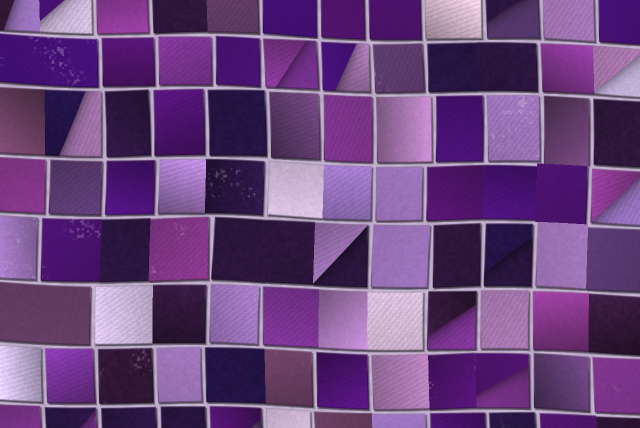
Reproduce this pattern procedurally as a WebGL 2 fragment shader.

```glsl
#version 300 es
precision highp float;

uniform vec2 u_resolution;
out vec4 fragColor;

// Grid, in units of canvas height
const vec2 PITCH = vec2(0.128, 0.1445);
const vec2 ORIGIN = vec2(0.1035, 0.053);
const float HALF_GAP = 0.0048;
const float ROW_SEED = 91.0;

const vec3 GROUT = vec3(0.75, 0.68, 0.80);
const vec3 VIOLET = vec3(0.29, 0.07, 0.42);
const vec3 INK = vec3(0.16, 0.08, 0.24);
const vec3 ORCHID = vec3(0.48, 0.20, 0.54);
const vec3 MAUVE = vec3(0.62, 0.45, 0.70);
const vec3 PALE = vec3(0.81, 0.72, 0.84);
const vec3 DUSK = vec3(0.37, 0.23, 0.40);

float hash(vec2 p) {
  vec3 q = fract(p.xyx * vec3(0.1031, 0.1130, 0.0973));
  q += dot(q, q.yzx + 33.33);
  return fract((q.x + q.y) * q.z);
}

float noise(vec2 p) {
  vec2 i = floor(p), f = fract(p);
  f = f * f * (3.0 - 2.0 * f);
  return mix(mix(hash(i), hash(i + vec2(1, 0)), f.x),
             mix(hash(i + vec2(0, 1)), hash(i + vec2(1, 1)), f.x), f.y);
}

mat2 rotation(float a) {
  float c = cos(a), s = sin(a);
  return mat2(c, s, -s, c);
}

float boxDistance(vec2 p, vec2 halfSize) {
  vec2 d = abs(p) - halfSize;
  return length(max(d, 0.0)) + min(max(d.x, d.y), 0.0);
}

// Uneven grid lines and the interval that holds u
float gridLine(float i, float seed) {
  return i + 0.2 * (hash(vec2(i + 40.0, seed + 60.0)) - 0.5);
}

float cellAt(float u, float seed) {
  float i = floor(u);
  if (u < gridLine(i, seed)) return i - 1.0;
  return u >= gridLine(i + 1.0, seed) ? i + 1.0 : i;
}

// Half the grout width, or an overlap where two tiles touch
float gapAt(vec2 edge, float touchChance) {
  return hash(edge + 217.0) < touchChance ? -0.003 : HALF_GAP;
}

vec3 paletteColor(float h) {
  if (h < 0.27) return VIOLET;
  if (h < 0.47) return INK;
  if (h < 0.68) return ORCHID;
  if (h < 0.83) return MAUVE;
  return h < 0.94 ? PALE : DUSK;
}

// Dyed paper, cloth or leather; uv spans -1 to 1 on the tile
vec3 material(vec2 id, vec2 p, vec2 uv) {
  vec3 color = paletteColor(hash(id + 31.7));
  float light = dot(color, vec3(0.33));
  color += (hash(id + 57.1) - 0.5) * vec3(0.07, 0.02, -0.07);

  float bend = hash(id + 83.9);
  vec2 slope = rotation(6.283 * hash(id + 12.3)) * vec2(1, 0);
  color *= 1.0 + mix(0.03, 0.26, bend * bend) * dot(uv, slope);

  vec2 thread = rotation(0.4 + 0.9 * bend) * p * 620.0;
  float cloth = step(0.45, hash(id + 71.3)) * smoothstep(0.12, 0.25, light);
  color *= 1.0 + 0.06 * cloth * sin(thread.x) * (0.6 + 0.4 * sin(thread.y));

  float leather = 1.0 - smoothstep(0.15, 0.25, light);
  color *= 1.0 + (0.04 + 0.16 * leather) * (noise(p * 130.0) - 0.5);
  color *= 1.0 + 0.07 * (noise(p * 300.0) - 0.5);

  // Pale scuffs on a few tiles
  float worn = step(0.86, hash(id + 44.6)) * smoothstep(0.55, 0.9, noise(p * 22.0));
  return mix(color, PALE, 0.35 * worn * smoothstep(0.6, 0.85, noise(p * 170.0)));
}

vec3 mosaic(vec2 p, float aa) {
  // Gentle drift of the whole grid
  vec2 drift = vec2(0.005 * sin(p.y * 7.0), 0.02 * (p.x - 0.75) + 0.005 * sin(p.x * 9.0));
  vec2 g = (p + drift - ORIGIN) / PITCH;
  float row = cellAt(g.y, ROW_SEED);
  float first = cellAt(g.x, row), last = first;

  // Some neighbours join into one wide tile
  float pair = first - mod(first + row, 2.0);
  if (hash(vec2(pair, row) + 153.0) < 0.11) {
    first = pair;
    last = pair + 1.0;
  }
  vec2 id = vec2(first, row) + 20.0;

  vec2 low = vec2(gridLine(first, row), gridLine(row, ROW_SEED)) * PITCH;
  vec2 high = vec2(gridLine(last + 1.0, row), gridLine(row + 1.0, ROW_SEED)) * PITCH;
  low += vec2(gapAt(vec2(first, row), 0.2), gapAt(vec2(first + 80.0, row), 0.1));
  high -= vec2(gapAt(vec2(last + 1.0, row), 0.2), gapAt(vec2(first + 80.0, row + 1.0), 0.1));
  vec2 halfSize = 0.5 * (high - low);
  vec2 q = rotation(0.05 * (hash(id + 5.5) - 0.5)) * (g * PITCH - 0.5 * (low + high));
  vec2 uv = q / halfSize;
  float d = boxDistance(q, halfSize - 0.0015) - 0.0015;

  vec3 color = material(id, p, uv);

  // Slanted overlay with a soft shadow beside its edge
  if (hash(id + 96.4) < 0.11) {
    float angle = 0.35 + 0.7 * hash(id + 3.8);
    float fold = dot(q, vec2(cos(angle), -sin(angle)));
    color *= 1.0 - 0.4 * exp(-max(fold, 0.0) * 70.0);
    color = mix(material(id + 130.0, p, uv), color, smoothstep(-aa, aa, fold));
  }

  // Lit upper rim and dark lower rim
  float rim = smoothstep(-0.0035, -0.001, d);
  float facing = smoothstep(-0.3, 0.3, uv.y - 0.5 * uv.x);
  color = mix(color, mix(color * 0.5, PALE, 0.5 * facing), rim * 0.6);

  // Grout shaded by the tile above it
  float shade = boxDistance(q - vec2(0.0025, -0.004), halfSize);
  vec3 base = GROUT * (0.95 + 0.1 * noise(p * 60.0));
  base *= mix(0.42, 1.0, smoothstep(-0.003, 0.003, shade));
  return mix(color, base, smoothstep(-aa, aa, d));
}

void main() {
  // Four samples smooth the seams
  vec3 sum = vec3(0);
  for (int i = 0; i < 4; i++) {
    vec2 offset = vec2(i % 2, i / 2) * 0.5 - 0.25;
    sum += mosaic((gl_FragCoord.xy + offset) / u_resolution.y, 0.6 / u_resolution.y);
  }
  fragColor = vec4(sum * 0.25, 1.0);
}
```
